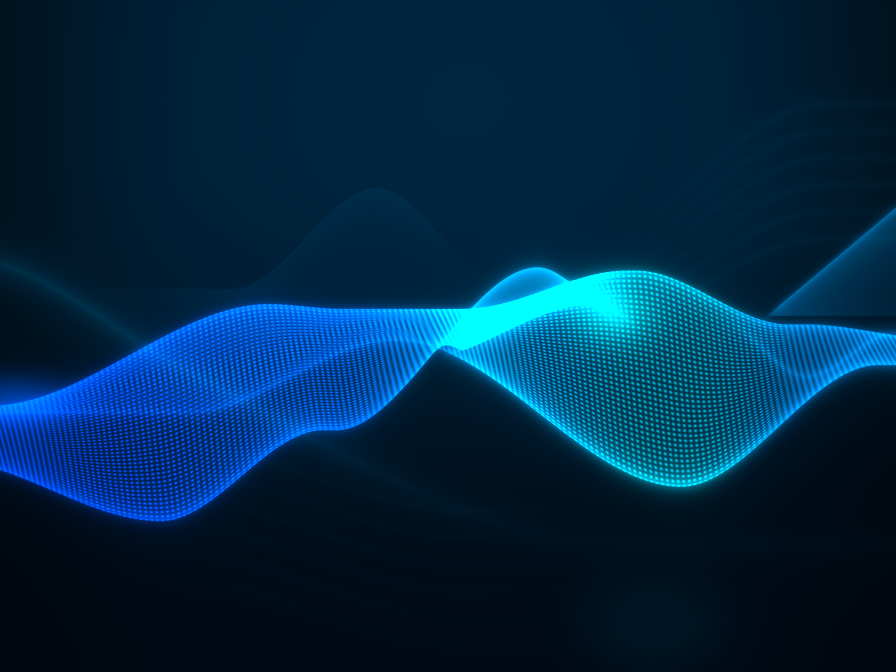
This background is drawn by a Shadertoy shader. Its source:

```glsl
const float TAU = 6.2831853;

// Height of the ribbon's upper border
float topCurve(float x) {
    return 0.396 + 0.151 * smoothstep(-0.01, 0.30, x) - 0.007 * smoothstep(0.30, 0.38, x)
         + 0.057 * smoothstep(0.52, 0.70, x) - 0.080 * smoothstep(0.71, 0.88, x)
         - 0.022 * smoothstep(0.90, 1.05, x);
}

// Lower left border, which climbs into the central crest
float crestCurve(float x) {
    return 0.315 - 0.090 * smoothstep(-0.06, 0.178, x) + 0.135 * smoothstep(0.18, 0.36, x)
         + 0.242 * smoothstep(0.375, 0.60, x) - 0.090 * smoothstep(0.60, 0.71, x);
}

// Inner crease on the left, lower border on the right
float bellyCurve(float x) {
    return 0.385 + 0.108 * smoothstep(0.21, 0.44, x) - 0.217 * smoothstep(0.445, 0.76, x)
         + 0.181 * smoothstep(0.76, 0.98, x);
}

float foldCurve(float x) {
    return 0.462 + 0.085 * smoothstep(0.46, 0.66, x) - 0.05 * smoothstep(0.66, 0.74, x);
}

float window(float a, float b, float c, float d, float x) {
    return smoothstep(a, b, x) * (1.0 - smoothstep(c, d, x));
}

float glowLine(float d, float width) {
    return exp(-abs(d) / width);
}

float between(float y, float top, float bottom) {
    float e = 1.0 / iResolution.y;
    return smoothstep(-e, e, top - y) * smoothstep(-e, e, y - bottom);
}

// Dotted mesh stretched between two curves; rows blur where they get too dense
float mesh(vec2 p, float top, float bottom, float rows) {
    float height = max(top - bottom, 0.004);
    float v = (p.y - bottom) / height;
    float sharp = 1.0 - smoothstep(0.28, 0.55, rows / (height * iResolution.y));
    float column = 0.5 + 0.5 * cos(TAU * 165.0 * (p.x + 0.02 * v));
    float row = mix(0.6, 0.5 + 0.5 * cos(TAU * rows * v), sharp);
    return between(p.y, top, bottom) * (0.28 + 1.15 * column * row);
}

// Sheen just inside both borders
float rim(float y, float top, float bottom, float width) {
    return between(y, top, bottom) * (exp(-(top - y) / width) + exp(-(y - bottom) / width));
}

vec3 ribbonTint(float x) {
    vec3 c = mix(vec3(0.0, 0.26, 0.88), vec3(0.0, 0.36, 0.95), smoothstep(0.1, 0.38, x));
    c = mix(c, vec3(0.0, 0.64, 0.92), smoothstep(0.36, 0.56, x));
    c = mix(c, vec3(0.0, 0.66, 0.74), smoothstep(0.58, 0.72, x));
    return mix(c, vec3(0.0, 0.46, 0.78), smoothstep(0.77, 0.90, x));
}

vec3 backdrop(vec2 p) {
    vec3 c = mix(vec3(0.0, 0.035, 0.075), vec3(0.0, 0.105, 0.185), smoothstep(0.0, 0.75, p.y));
    vec2 q = (p - vec2(0.52, 0.85)) * vec2(1.7, 1.5);
    c += vec3(0.0, 0.045, 0.065) * exp(-dot(q, q) * 2.5);
    c *= 1.0 - 0.5 * smoothstep(0.28, 0.62, abs(p.x - 0.5));

    // Distant waves: right arcs, left hill and lower ripples
    for (int i = 0; i < 6; i++) {
        float k = float(i);
        float arc = 0.845 - 0.04 * k - (0.24 - 0.015 * k) * (1.0 - smoothstep(0.62, 0.92, p.x));
        c += vec3(0.0, 0.024, 0.032) * glowLine(p.y - arc, 0.010) * smoothstep(0.65, 0.85, p.x);
        float ripple = 0.34 - 0.04 * k - 0.10 * smoothstep(0.18, 0.52, p.x);
        c += vec3(0.0, 0.012, 0.018) * glowLine(p.y - ripple, 0.010) * window(0.15, 0.3, 0.5, 0.7, p.x);
    }
    float hill = 0.57 + 0.15 * window(0.26, 0.42, 0.42, 0.57, p.x);
    c += vec3(0.0, 0.035, 0.05) * between(p.y, hill, 0.5) * exp(-(hill - p.y) / 0.05)
       * window(0.05, 0.3, 0.42, 0.57, p.x);

    // Soft slanted streak and low lamp
    float streak = 0.59 - 0.40 * smoothstep(-0.12, 0.70, p.x) + 0.04 * (1.0 - smoothstep(0.0, 0.2, p.x));
    c += vec3(0.0, 0.11, 0.15) * glowLine(p.y - streak, 0.022) * (1.0 - 0.85 * smoothstep(0.0, 0.65, p.x));
    vec2 lamp = (p - vec2(0.73, 0.07)) * vec2(12.0, 13.0);
    return c + vec3(0.0, 0.05, 0.07) * exp(-dot(lamp, lamp));
}

void mainImage(out vec4 fragColor, in vec2 fragCoord) {
    vec2 p = fragCoord / iResolution.xy;
    float x = p.x, y = p.y;
    float top = topCurve(x), crest = crestCurve(x), belly = bellyCurve(x), fold = foldCurve(x);
    float lower = mix(crest, fold, smoothstep(0.48, 0.52, x));
    float leftPart = 1.0 - smoothstep(0.64, 0.72, x);
    float rightPart = smoothstep(0.47, 0.54, x);
    float crestPart = window(0.49, 0.53, 0.64, 0.71, x);
    vec3 tint = ribbonTint(x);
    vec3 color = backdrop(p);

    // Left sheet, right sheet and crest veil
    float light = leftPart * (0.72 * mesh(p, top, lower, 42.0) + 0.38 * rim(y, top, lower, 0.025));
    light += mix(0.28, 0.66, rightPart) * mesh(p, top, belly, 40.0);
    light += rightPart * 0.40 * rim(y, top, belly, 0.024);
    light += crestPart * between(y, crest, fold) * (0.30 + 0.45 * exp(-(crest - y) / 0.025));

    // Luminous borders and their halos
    light += 0.32 * glowLine(y - top, 0.005) + 0.10 * glowLine(y - top, 0.022);
    light += leftPart * (0.30 * glowLine(y - crest, 0.006) + 0.10 * glowLine(y - crest, 0.025));
    light += mix(0.25, 0.50, rightPart) * glowLine(y - belly, 0.008);
    light += 0.10 * rightPart * glowLine(y - belly, 0.028);
    light += 0.55 * window(0.48, 0.56, 0.66, 0.72, x) * glowLine(y - fold, 0.014);
    color += tint * light;

    // Bright turn of the fold, and blue bloom at the left end
    vec2 turn = (p - vec2(0.685, 0.535)) * vec2(22.0, 22.0);
    color += vec3(0.0, 0.42, 0.40) * exp(-dot(turn, turn));
    vec2 bloom = (p - vec2(0.015, 0.405)) * vec2(16.0, 28.0);
    color += vec3(0.0, 0.16, 0.45) * exp(-dot(bloom, bloom));

    // Right wing and the loop beneath it
    float wing = 0.526 + 1.12 * (x - 0.853);
    float wingPart = smoothstep(0.845, 0.875, x);
    float veil = between(y, wing, 0.53) * (0.14 + 0.35 * exp(-(wing - y) / 0.05));
    color += vec3(0.0, 0.40, 0.62) * wingPart * (veil + 0.40 * glowLine(y - wing, 0.006));
    float loopCurve = 0.525 - 0.085 * smoothstep(0.80, 0.90, x) + 0.065 * smoothstep(0.90, 1.0, x);
    color += tint * 0.28 * smoothstep(0.80, 0.86, x) * glowLine(y - loopCurve, 0.008);

    fragColor = vec4(min(color, 1.0), 1.0);
}
```
